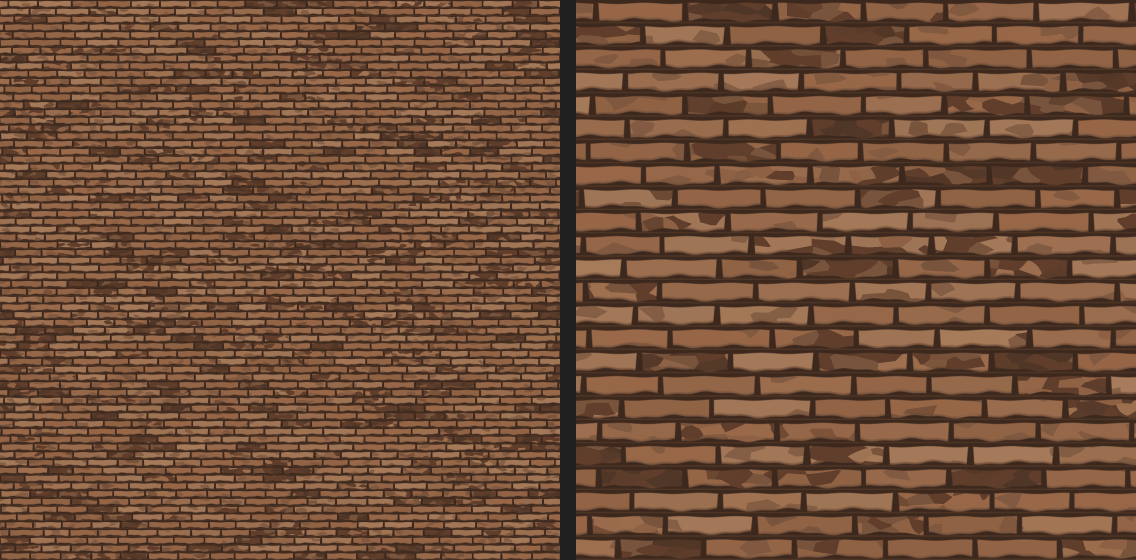
Left: the whole. Right: its middle third, enlarged.
This texture is drawn by a Shadertoy shader. Its source:

```glsl
// Weathered brown brick wall: thin running-bond courses with ragged edges and chipped, darkened bricks.

const float ROWS = 72.0;
const float COLUMNS = 19.0;
const float BRICK_LENGTH = ROWS / COLUMNS;  // in course heights
const float BED_HALF = 0.145;               // half the horizontal mortar gap
const float JOINT_HALF = 0.10;              // half the vertical mortar gap
const float JOINT_FLARE = 0.10;             // widening of joints at the foot
const float JOINT_JITTER = 0.20;            // shift of joints, in brick lengths
const float RAGGED = 0.055;                 // waviness of brick edges
const float WORN_LIMIT = 0.80;              // higher leaves fewer dark bricks
const vec2 FACET_SIZE = vec2(0.95, 0.48);   // chip size, in course heights
const int SAMPLES = 3;                      // antialiasing grid per side
const float TAU = 6.2831853;

const vec3 SHADOW = vec3(0.235, 0.155, 0.115);
const vec3 MORTAR = vec3(0.31, 0.21, 0.15);
const vec3 WORN = vec3(0.375, 0.245, 0.170);
const vec3 CHIP = vec3(0.47, 0.33, 0.24);
const vec3 CLAY = vec3(0.58, 0.395, 0.275);
const vec3 PALE = vec3(0.635, 0.47, 0.345);

float hash(vec2 p) {
    vec3 q = fract(vec3(p.xyx) * 0.1031);
    q += dot(q, q.yzx + 33.33);
    return fract((q.x + q.y) * q.z);
}

// Random value of the nearest cellular point: flat, angular patches.
float facet(vec2 p) {
    vec2 cell = floor(p);
    float nearest = 9.0, value = 0.0;
    for (int j = -1; j <= 1; j++)
    for (int i = -1; i <= 1; i++) {
        vec2 id = cell + vec2(i, j);
        vec2 away = id + vec2(hash(id), hash(id + 57.3)) - p;
        // A skewed metric makes the patches slanted and sharp.
        away.x += 0.6 * away.y * (hash(id + 11.9) - 0.5);
        float d = dot(away, away);
        if (d < nearest) {
            nearest = d;
            value = hash(id + 23.7);
        }
    }
    return value;
}

// Broad drifting patches of weathering, about -1 to 1.
float weather(vec2 uv) {
    vec2 a = TAU * uv;
    return (sin(3.0 * a.x + 7.0 * a.y + 2.0 * sin(5.0 * a.y))
          + sin(8.0 * a.x - 11.0 * a.y + 2.0 * sin(3.0 * a.x))
          + sin(5.0 * a.x + 17.0 * a.y + 1.5 * sin(7.0 * a.x))) / 3.0;
}

// Joint position in brick lengths, wrapped across the canvas.
float jointShift(float col, float row) {
    return JOINT_JITTER * hash(vec2(mod(col, COLUMNS), row) + 3.1);
}

vec3 wall(vec2 uv) {
    vec2 p = uv * ROWS;
    float row = floor(p.y);
    float y = p.y - row;

    // Find the brick and the distances to its ends.
    float x = uv.x * COLUMNS + 0.5 * mod(row, 2.0) + 0.25 * hash(vec2(row, 91.0));
    float col = floor(x);
    if (x - col < jointShift(col, row)) col -= 1.0;
    float left = (x - col - jointShift(col, row)) * BRICK_LENGTH;
    float right = (col + 1.0 + jointShift(col + 1.0, row) - x) * BRICK_LENGTH;
    vec2 brick = vec2(mod(col, COLUMNS), row);
    float seed = hash(brick + 41.0);
    float tone = hash(brick + 73.0);

    // Ragged outline: slanted ends, wavy top and rougher foot.
    float phase = TAU * seed;
    float wave = sin(left * 2.1 + phase) + 0.5 * sin(left * 5.3 + 3.0 * phase);
    float foot = y - BED_HALF - RAGGED * wave;
    float top = 1.0 - BED_HALF - y + 0.5 * RAGGED * sin(left * 2.7 - phase);
    float flare = JOINT_FLARE * (1.0 - y);
    float ends = min(left - flare * seed, right - flare * tone) - JOINT_HALF;
    float inside = min(min(foot, top), ends);
    float face = smoothstep(-0.03, 0.03, inside);

    // Mortar, darkest right below the bricks and in the joints.
    float shade = max(smoothstep(0.70, 0.95, y) * 0.4, smoothstep(0.02, 0.10, y));
    vec3 mortar = mix(MORTAR, SHADOW, shade);

    // Sound brick: its own clay tone, a few chips, a darker foot.
    float patchy = facet(p / FACET_SIZE);
    vec3 sound = mix(CLAY, PALE, smoothstep(0.25, 0.95, tone));
    sound *= 0.97 + 0.06 * hash(brick + 17.0);
    sound = mix(sound, CHIP, 0.7 * step(0.90, patchy));
    sound = mix(CHIP, sound, smoothstep(0.02, 0.13, foot));

    // Worn brick: dark angular facets with some lighter flakes.
    vec3 worn = mix(MORTAR, WORN, smoothstep(0.1, 0.5, patchy));
    worn = mix(worn, CHIP, step(0.80, patchy));
    worn = mix(worn, CLAY, 0.8 * step(0.94, patchy));
    float wear = seed + 0.30 * weather(brick / vec2(COLUMNS, ROWS)) + 0.35 * (patchy - 0.5);
    vec3 clay = mix(sound, worn, smoothstep(WORN_LIMIT - 0.02, WORN_LIMIT + 0.02, wear));

    return mix(mortar, clay, face);
}

void mainImage(out vec4 fragColor, in vec2 fragCoord) {
    vec3 sum = vec3(0.0);
    for (int j = 0; j < SAMPLES; j++)
    for (int i = 0; i < SAMPLES; i++) {
        vec2 offset = (vec2(i, j) + 0.5) / float(SAMPLES) - 0.5;
        sum += wall((fragCoord + offset) / iResolution.xy);
    }
    fragColor = vec4(sum / float(SAMPLES * SAMPLES), 1.0);
}
```
